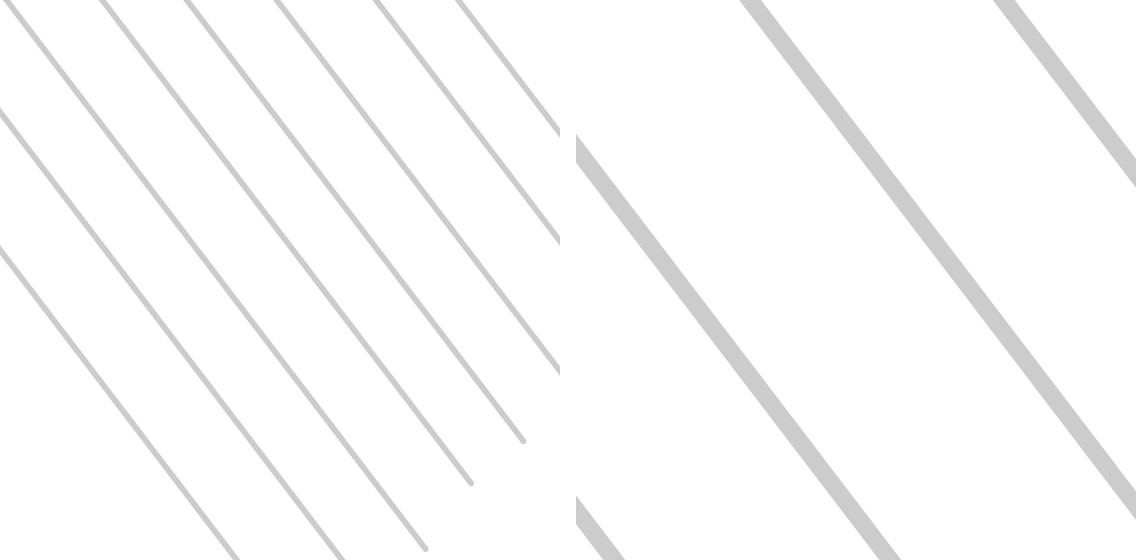
Left, the full canvas; right, a detail of the centre.
This pattern is drawn by a WebGL 2 fragment shader. Its source:

```glsl
#version 300 es
precision highp float;
// Eight thin grey diagonal strokes, unevenly spaced, with round lower ends on white.

uniform vec2 u_resolution;
out vec4 fragColor;

const vec3 PAPER_COLOR = vec3(1.0);
const vec3 STROKE_COLOR = vec3(0.8);

const int STROKE_COUNT = 8;
const float HALF_WIDTH = 0.0052;
const float STEEPNESS = 1.31;      // drop per unit of travel to the right
const float FIRST_TOP_X = -0.3267; // where the first stroke meets the top edge
const float SPACING = 0.16546;     // mean horizontal gap between strokes

// Sideways shift of each stroke from even spacing
const float SHIFT[STROKE_COUNT] = float[](
    -0.0138, 0.0085, 0.0073, 0.0128, -0.0017, -0.0065, 0.0052, -0.0132);

// Lower ends follow an arch: height = x + y * k + z * k * k
const vec3 END_ARCH = vec3(0.0195, 0.138, -0.0208);
const float ARCH_START = 2.0;      // index of the stroke where k is zero

// Distance to a ray with a round start
float rayDistance(vec2 p, vec2 start, vec2 direction) {
    vec2 q = p - start;
    return length(q - direction * max(dot(q, direction), 0.0));
}

// Height of the lower end of a stroke
float endHeight(float index) {
    float k = index - ARCH_START;
    return END_ARCH.x + k * (END_ARCH.y + k * END_ARCH.z);
}

void main() {
    vec2 uv = gl_FragCoord.xy / u_resolution;
    float pixel = 1.0 / min(u_resolution.x, u_resolution.y);
    vec2 upward = normalize(vec2(-1.0, STEEPNESS));

    // Nearest stroke
    float nearest = 10.0;
    for (int i = 0; i < STROKE_COUNT; i++) {
        float index = float(i);
        float topX = FIRST_TOP_X + SPACING * index + SHIFT[i];
        float endY = endHeight(index);
        vec2 end = vec2(topX + (1.0 - endY) / STEEPNESS, endY);
        nearest = min(nearest, rayDistance(uv, end, upward));
    }

    // Smooth edge, about one pixel wide
    float coverage = clamp(0.5 + (HALF_WIDTH - nearest) / pixel, 0.0, 1.0);
    fragColor = vec4(mix(PAPER_COLOR, STROKE_COLOR, coverage), 1.0);
}
```
